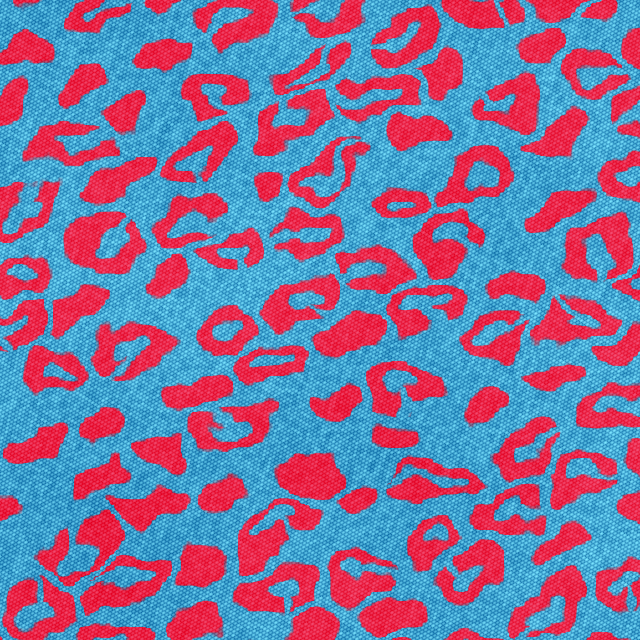
Reproduce this pattern procedurally as a three.js fragment shader.

```glsl
varying vec2 vUv;

const vec3 BLUE_DARK = vec3(0.16, 0.54, 0.74);
const vec3 BLUE_LIGHT = vec3(0.36, 0.76, 0.90);
const vec3 RED_DARK = vec3(0.905, 0.075, 0.205);
const vec3 RED_LIGHT = vec3(0.935, 0.23, 0.37);
const vec2 CELL = vec2(0.135, 0.085);      // spacing of the spots
const vec2 RING_AXES = vec2(0.066, 0.037);
const vec2 SOLID_AXES = vec2(0.049, 0.027);
const float RING_SHARE = 0.6;
const float SLANT = 0.33;                  // common lean, radians
const float SLANT_SPREAD = 0.7;
const float SPOT_GAP = 0.013;
const float SLIT = 0.007;
const float EDGE = 0.0022;
const float TEETH = 125.0;                 // stair steps across the canvas
const vec2 THREADS = vec2(150.0, 205.0);
const float THREAD_SLANT = 0.5;
const float WEAVE_CONTRAST = 1.15;
const float PI = 3.14159265;

mat2 rotation(float a) {
  float c = cos(a), s = sin(a);
  return mat2(c, -s, s, c);
}

vec2 hash2(vec2 p) {
  vec3 q = fract(p.xyx * vec3(0.1031, 0.1030, 0.0973));
  q += dot(q, q.yzx + 33.33);
  return fract((q.xx + q.yz) * q.zy);
}

float gradientDot(vec2 corner, vec2 offset) {
  float a = 2.0 * PI * hash2(corner).x;
  return dot(vec2(cos(a), sin(a)), offset);
}

float gradientNoise(vec2 p) {
  vec2 i = floor(p), f = fract(p);
  vec2 u = f * f * f * (f * (f * 6.0 - 15.0) + 10.0);
  vec2 e = vec2(1.0, 0.0);
  float low = mix(gradientDot(i, f), gradientDot(i + e.xy, f - e.xy), u.x);
  float high = mix(gradientDot(i + e.yx, f - e.yx), gradientDot(i + 1.0, f - 1.0), u.x);
  return mix(low, high, u.y);
}

float ellipse(vec2 p, vec2 axes) {
  float r = length(p / axes);
  return r * (r - 1.0) / (length(p / (axes * axes)) + 1e-4);
}

float segment(vec2 p, vec2 a, vec2 b) {
  vec2 ab = b - a;
  return length(p - a - ab * clamp(dot(p - a, ab) / dot(ab, ab), 0.0, 1.0));
}

// Returns (outline distance, distance with hole and slit cut out).
vec2 spot(vec2 p, vec2 id) {
  vec2 kind = hash2(id + 17.3), shape = hash2(id + 41.7), cut = hash2(id + 73.1);
  bool ring = kind.x < RING_SHARE;
  vec2 axes = (ring ? RING_AXES : SOLID_AXES) * mix(0.82, 1.14, kind.y);
  axes *= vec2(mix(0.8, 1.15, shape.x), mix(1.15, 0.85, shape.x));
  p = rotation((shape.y - 0.5) * SLANT_SPREAD) * p;
  p.y += (cut.x - 0.5) * 9.0 * p.x * p.x;
  float outline = ellipse(p, axes);
  float body = outline;
  if (ring) {
    vec2 holeCentre = (cut - 0.5) * axes * 0.35;
    body = max(body, -ellipse(p - holeCentre, axes * vec2(0.47, 0.38)));
    float a = 2.0 * PI * cut.y;
    vec2 mouth = axes * 1.4 * vec2(cos(a), sin(a));
    if (kind.y > 0.35) body = max(body, SLIT - segment(p, holeCentre, mouth));
  }
  return vec2(outline, body);
}

// Signed distance to the red pattern, with a clear gap between neighbours.
float spotField(vec2 p) {
  p = rotation(SLANT) * p + 3.0;
  vec2 home = floor(p / CELL);
  float first = 1.0, second = 1.0, body = 1.0;
  for (int y = -2; y <= 2; y++) {
    for (int x = -2; x <= 2; x++) {
      vec2 id = home + vec2(float(x), float(y));
      vec2 centre = id + 0.5 + (hash2(id) - 0.5) * vec2(0.42, 0.4);
      centre.x += 0.5 * mod(id.y, 2.0) - 0.25;
      vec2 d = spot(p - centre * CELL, id);
      second = min(second, max(first, d.x));
      if (d.x < first) {
        first = d.x;
        body = d.y;
      }
    }
  }
  return max(body, SPOT_GAP - (second - first));
}

void main() {
  // Stair-stepped, wavering outlines
  vec2 p = vUv - 0.85 * sin(2.0 * PI * TEETH * vUv) / (2.0 * PI * TEETH);
  vec2 wobble = vec2(gradientNoise(p * 15.0), gradientNoise(p * 15.0 + 37.0)) * 0.032;
  float ragged = gradientNoise(p * 42.0 + 11.0) * 0.009;
  float red = 1.0 - smoothstep(-EDGE, EDGE, spotField(p + wobble) + ragged);

  // Twill stitches, each with its own brightness
  vec2 q = rotation(THREAD_SLANT) * vUv * THREADS + 300.0;
  q.x += 0.4 * floor(q.y);
  vec2 bump = sin(PI * fract(q));
  float stitch = bump.x * bump.y - 0.405 + (hash2(floor(q)).x - 0.5) * 0.55;

  // Thread streaks and soft changes of light
  float streak = gradientNoise(rotation(1.1) * vUv * vec2(14.0, 110.0)) * 0.3;
  float light = gradientNoise(vUv * 2.6 + 5.0) * 0.35;
  float tone = 0.47 + stitch * WEAVE_CONTRAST + streak + light;

  vec3 blue = mix(BLUE_DARK, BLUE_LIGHT, tone);
  vec3 crimson = mix(RED_DARK, RED_LIGHT, tone);
  vec3 color = mix(blue, crimson, red);
  color *= 1.0 - 0.3 * red * (1.0 - red);
  gl_FragColor = vec4(clamp(color, 0.0, 1.0), 1.0);
}
```
